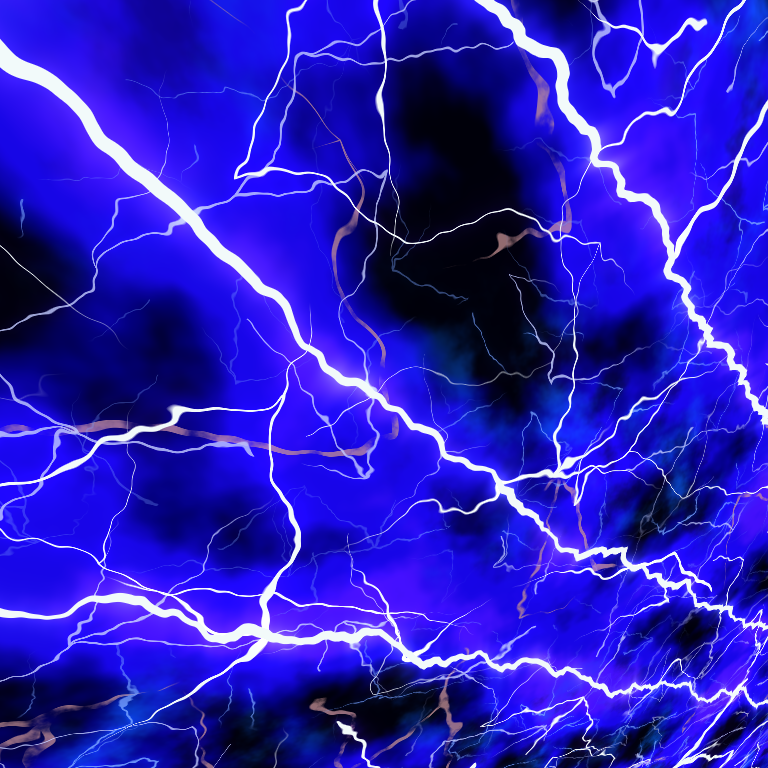
Reproduce this background procedurally as a WebGL 1 fragment shader.

```glsl
precision highp float;

// Electric storm: white lightning over blue-violet plasma with dark hollows.
// Plasma and branching arcs lie on a plane that recedes to the lower right;
// three large bolts cross it as noisy curves with a violet halo.

uniform vec2 u_resolution;

const vec3 VOID_COLOR   = vec3(0.00, 0.00, 0.04);
const vec3 NAVY_COLOR   = vec3(0.01, 0.00, 0.50);
const vec3 ROYAL_COLOR  = vec3(0.09, 0.02, 0.90);
const vec3 VIOLET_COLOR = vec3(0.26, 0.06, 0.98);
const vec3 CYAN_COLOR   = vec3(0.04, 0.40, 1.00);
const vec3 TAN_COLOR    = vec3(0.76, 0.56, 0.56);
const vec3 ARC_COLOR    = vec3(0.76, 0.80, 1.00);
const vec3 CORE_COLOR   = vec3(0.95, 0.98, 0.98);
const float RECEDE = 0.72;       // strength of the perspective
const float BOLT_WIDTH = 0.0066; // half width of the large bolts
const float BOLT_JAG = 0.055;    // sideways wander of the large bolts
const float PLASMA_LEVEL = 0.25;
const float PLASMA_CONTRAST = 1.45;
const float ARC_WARP = 0.26;     // jaggedness of the branching arcs

vec2 hash2(vec2 p) {
  vec3 h = fract(p.xyx * vec3(0.1031, 0.1030, 0.0973));
  h += dot(h, h.yzx + 33.33);
  return fract((h.xx + h.yz) * h.zy);
}

float gradientNoise(vec2 p) {
  vec2 i = floor(p), f = p - i;
  vec2 u = f * f * f * (f * (f * 6.0 - 15.0) + 10.0);
  vec2 e = vec2(0.0, 1.0);
  float a = dot(hash2(i) * 2.0 - 1.0, f);
  float b = dot(hash2(i + e.yx) * 2.0 - 1.0, f - e.yx);
  float c = dot(hash2(i + e.xy) * 2.0 - 1.0, f - e.xy);
  float d = dot(hash2(i + e.yy) * 2.0 - 1.0, f - e.yy);
  return 1.3 * mix(mix(a, b, u.x), mix(c, d, u.x), u.y);
}

float fbm(vec2 p) {
  float sum = 0.0, amp = 0.6;
  for (int i = 0; i < 5; i++) {
    sum += amp * gradientNoise(p);
    p = mat2(1.6, 1.2, -1.2, 1.6) * p + 7.3;
    amp *= 0.5;
  }
  return sum;
}

float depthScale(vec2 p) {
  return max(1.0 - RECEDE * (p.x - p.y), 0.15);
}

// Antialiased stroke; strokes thinner than a pixel fade instead.
float stroke(float dist, float halfWidth) {
  float px = 1.0 / min(u_resolution.x, u_resolution.y);
  float w = max(halfWidth, 0.5 * px);
  return clamp((w - dist) / px + 0.5, 0.0, 1.0) * min(1.0, 2.0 * halfWidth / px);
}

float boltOffset(float t, float wa, float wb, float bow, float seed) {
  float w = max(mix(wa, wb, t), 0.15);
  float s = 5.0 * t / w + 20.0;
  float jag = gradientNoise(vec2(s, seed)) + 0.4 * gradientNoise(vec2(s * 3.1, seed + 5.0))
            + 0.12 * gradientNoise(vec2(s * 9.0, seed + 9.0));
  return bow * 4.0 * t * (1.0 - t) + BOLT_JAG * w * jag;
}

// Large bolt from a to b: x = core, y = wide glow, z = patchy hot halo.
vec3 largeBolt(vec2 p, vec2 a, vec2 b, float bow, float seed) {
  vec2 ab = b - a, dir = normalize(ab);
  float len = length(ab), t = dot(p - a, dir) / len;
  float wa = depthScale(a), wb = depthScale(b), w = max(mix(wa, wb, t), 0.15);
  float off = boltOffset(t, wa, wb, bow, seed);
  float slope = (boltOffset(t + 0.002, wa, wb, bow, seed) - off) / (0.002 * len);
  float dist = abs(dot(p - a, vec2(-dir.y, dir.x)) - off);
  float near = dist / sqrt(1.0 + slope * slope);
  float swell = 0.85 + 0.6 * gradientNoise(vec2(t * 9.0 / w, seed + 3.0));
  float hot = smoothstep(-0.1, 0.5, gradientNoise(vec2(t * 11.0 / w, seed + 8.0)));
  return vec3(stroke(near, BOLT_WIDTH * w * swell), exp(-dist / (0.075 * w)),
              exp(-dist / (0.015 * w)) * (0.3 + 0.7 * hot));
}

// Forest of arcs: each grid node links to a random neighbour.
// x = core, y = glow; toScreen converts plane offsets to canvas units.
vec2 arcs(vec2 q, vec2 toScreen, float freq, float width, float cut, float seed) {
  q = q * freq + seed;
  toScreen /= freq;
  float bend = 1.3, amp = ARC_WARP;
  vec2 warp = vec2(0.0);
  for (int i = 0; i < 3; i++) {
    warp += amp * vec2(gradientNoise(q * bend), gradientNoise(q * bend + 41.7));
    bend *= 2.7;
    amp *= 0.38;
  }
  q += warp;
  vec2 cell = floor(q), result = vec2(0.0);
  for (int j = -1; j <= 1; j++) {
    for (int i = -1; i <= 1; i++) {
      vec2 c = cell + vec2(float(i), float(j));
      float angle = floor(hash2(c + 17.0).x * 8.0) * 0.785398;
      vec2 next = c + floor(vec2(cos(angle), sin(angle)) + 0.5);
      vec2 a = c + 0.05 + 0.9 * hash2(c), b = next + 0.05 + 0.9 * hash2(next);
      vec2 pa = (q - a) * toScreen, ba = (b - a) * toScreen;
      float t = clamp(dot(pa, ba) / max(dot(ba, ba), 1e-7), 0.0, 1.0);
      float power = mix(hash2(c + 71.0).y, hash2(next + 71.0).y, t);
      power = max(power - cut, 0.0) / (1.0 - cut);
      float dist = length(pa - ba * t);
      result = max(result, vec2(stroke(dist, width * power), power * exp(-dist / (4.0 * width))));
    }
  }
  return result;
}

void main() {
  vec2 p = gl_FragCoord.xy / u_resolution;
  float w = depthScale(p);
  vec2 q = vec2((p.x + p.y - 1.0) * 0.7071, 0.7071 / RECEDE) / w + 30.0;
  vec2 toScreen = vec2(w, w * w);

  vec3 bolt = largeBolt(p, vec2(-0.02, 0.93), vec2(1.02, 0.17), -0.08, 2.5);
  bolt = max(bolt, largeBolt(p, vec2(0.59, 1.05), vec2(1.05, 0.30), 0.04, 31.5));
  bolt = max(bolt, largeBolt(p, vec2(-0.02, 0.20), vec2(1.02, 0.08), 0.01, 57.5));

  // Plasma ramp from dark hollows to violet glow
  float plasma = PLASMA_LEVEL + PLASMA_CONTRAST * fbm(q * 3.0) + 0.62 * bolt.y;
  vec3 col = mix(VOID_COLOR, NAVY_COLOR, smoothstep(-0.05, 0.28, plasma));
  col = mix(col, ROYAL_COLOR, smoothstep(0.2, 0.52, plasma));
  col = mix(col, VIOLET_COLOR, smoothstep(0.6, 1.0, plasma));
  float region = smoothstep(-0.15, 0.25, gradientNoise(q * 2.0 + 50.0)) * (1.0 - bolt.y);
  float cloud = smoothstep(-0.05, 0.5, fbm(q * 8.0 + 9.0));
  col = mix(col, CYAN_COLOR, 0.7 * cloud * region);
  col *= 1.0 - 0.6 * region * smoothstep(0.0, 0.4, fbm(q * 9.0 + 70.0));

  // Arcs from the dim back layer to the bright front layer
  vec2 rust = arcs(q, toScreen, 3.6, 0.0065 * w, 0.42, 13.0);
  vec2 fine = arcs(q, toScreen, 13.0, 0.0018 * w, 0.3, 29.0);
  vec2 web = arcs(q, toScreen, 7.5, 0.0024 * w, 0.25, 61.0);
  vec2 thin = arcs(q, toScreen, 4.6, 0.0032 * w, 0.2, 47.0);
  vec2 broad = arcs(q, toScreen, 3.8, 0.0068 * w, 0.45, 83.0);
  float grain = smoothstep(-0.3, 0.2, fbm(q * 24.0));
  col = mix(col, TAN_COLOR, rust.x * grain * 0.75);
  col += CYAN_COLOR * 0.25 * fine.y * region;
  col += VIOLET_COLOR * (0.15 * web.y + 0.3 * thin.y + 0.4 * broad.y);
  col = mix(col, mix(CYAN_COLOR, ARC_COLOR, 0.6), fine.x * (0.3 + 0.6 * region));
  col = mix(col, ARC_COLOR, 0.8 * web.x);
  col = mix(col, CORE_COLOR, max(thin.x, broad.x));

  // Large bolts on top
  col += vec3(0.35, 0.45, 0.4) * bolt.z;
  gl_FragColor = vec4(clamp(mix(col, CORE_COLOR, bolt.x), 0.0, 1.0), 1.0);
}
```
